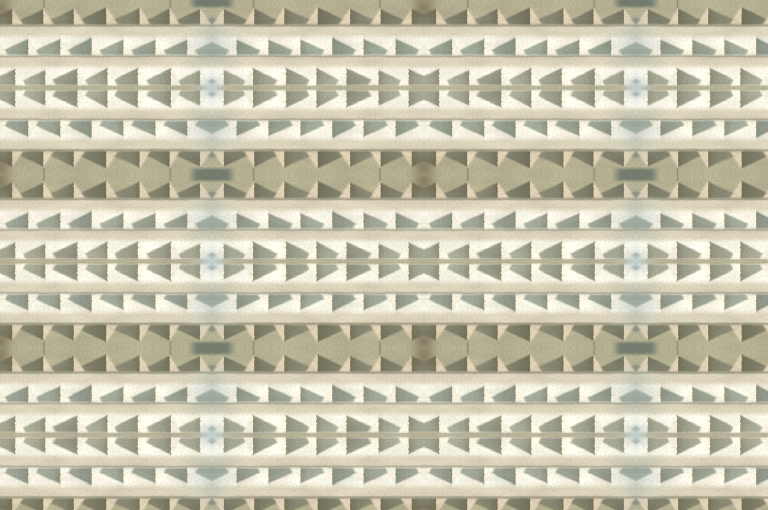
Give the GLSL for this pattern, as a Shadertoy shader.

```glsl
// Rows of lit wedge-shaped studs between cream ridges, mirrored in both axes.
// The canvas folds into one half tile holding three stud rows; each stud is a
// pale facet beside a long tapering shadow, worn by hash and gradient noise.

const float HALF_TILES_HIGH = 5.876;       // folded half tiles per canvas height
const float HALF_WIDTH = 2.442;            // half tile width, its height being 1
const vec2  FOLD_ORIGIN = vec2(2.442, 5.864);
const float PITCH = 0.362;                 // distance between studs
const float ROW_STEP = 0.35;
const float BASE = 0.27;                   // foot of the studs within a row
const float STUD_HEIGHT = 0.19;
const float FACET_WIDTH = 0.32;            // as a share of the pitch

const vec3 KHAKI = vec3(0.71, 0.69, 0.57);
const vec3 CREAM = vec3(0.86, 0.83, 0.73);
const vec3 WHITE = vec3(1.00, 0.99, 0.94);
const vec3 BROWN = vec3(0.40, 0.36, 0.27);
const vec3 SLATE = vec3(0.42, 0.46, 0.41);
const vec3 SKY   = vec3(0.78, 0.84, 0.85);

float hash(vec2 p) {
    vec3 q = fract(p.xyx * vec3(0.1031, 0.1030, 0.0973));
    q += dot(q, q.yzx + 33.33);
    return fract((q.x + q.y) * q.z);
}

float gradientDot(vec2 cell, vec2 offset) {
    float angle = 6.2832 * hash(cell + 17.0);
    return dot(vec2(cos(angle), sin(angle)), offset);
}

float gradientNoise(vec2 p) {
    vec2 i = floor(p), f = fract(p);
    vec2 w = f * f * f * (f * (f * 6.0 - 15.0) + 10.0);
    vec2 e = vec2(1, 0);
    return mix(mix(gradientDot(i, f), gradientDot(i + e, f - e), w.x),
               mix(gradientDot(i + e.yx, f - e.yx), gradientDot(i + 1.0, f - 1.0), w.x), w.y);
}

// Mirrored repeat: distance from the nearest even fold line
float fold(float x, float halfPeriod) {
    return abs(mod(x + halfPeriod, 2.0 * halfPeriod) - halfPeriod);
}

float below(float x, float limit, float softness) {
    return 1.0 - smoothstep(limit - softness, limit + softness, x);
}

float spot(vec2 p, vec2 radius) {
    vec2 q = p / radius;
    return exp(-dot(q, q));
}

float studScale(float id, float row) {
    return 0.92 + 0.16 * hash(vec2(id + 9.0, row + 3.0));
}

// Khaki trough, cream ridges and bright plates
vec3 ground(vec2 p, float row, float t, float glow) {
    vec3 color = mix(KHAKI, CREAM, smoothstep(0.25, 0.31, p.y));
    float plate = smoothstep(0.02, 0.10, t) * below(t, 0.275, 0.02);
    color = mix(color, WHITE, plate * glow * step(0.5, row));
    float crease = exp(-pow((t - 0.285) / 0.013, 2.0));
    color *= 1.0 - 0.20 * crease;
    return mix(color, KHAKI, 0.75 * smoothstep(0.96, 0.99, p.y));
}

// Shadow wedge and lit facet of the studs in one row
vec3 studs(vec2 p, float pixel) {
    float row = min(floor(p.y / ROW_STEP), 2.0);
    float t = p.y - row * ROW_STEP;
    float h = (BASE - t) / STUD_HEIGHT;
    float s = p.x / PITCH - (row == 1.0 ? 0.82 : 0.30);
    s += 0.12 * gradientNoise(vec2(s * 0.6, row + 4.5));
    s += 0.03 * gradientNoise(vec2(p.y * 34.0, row));

    float id = floor(s), a = s - id;
    float edgeId = id + step(0.5, a), b = s - edgeId;
    float soft = 1.2 * pixel / STUD_HEIGHT + 0.025;
    float side = 1.3 * pixel / PITCH;
    float foot = smoothstep(-soft, soft, h);
    float tone = hash(vec2(id + 20.0, row));

    float across = mix(1.0, a, smoothstep(0.0, side, a));
    float glow = mix(row == 1.0 ? 0.40 : 0.72, 1.0, across) + 0.30 * gradientNoise(p * 4.0);
    vec3 color = ground(p, row, t, clamp(glow, 0.0, 1.0));

    // Shadow: warm by the stud, paler along the tail
    vec3 shade = row == 0.0 ? vec3(0.45, 0.45, 0.37)
               : row == 1.0 ? vec3(0.56, 0.59, 0.53) : vec3(0.56, 0.57, 0.49);
    shade = mix(shade, BROWN, (row == 0.0 ? 0.6 : 0.35) * tone * below(a, 0.14, 0.16));
    shade += 0.10 * a + 0.07 * (tone - 0.5);
    float wedge = below(h, studScale(id, row) * (1.0 - 0.9 * a), soft) * foot;
    color = mix(color, shade, 0.95 * wedge);

    // Facet rises to the vertical edge of the stud
    float top = studScale(edgeId, row) * (1.0 + min(b, 0.0) / FACET_WIDTH);
    float facet = below(h, top, soft * 2.0) * foot * (1.0 - smoothstep(0.0, side, b));
    vec3 lit = row == 0.0 ? vec3(0.88, 0.82, 0.71) : vec3(0.98, 0.96, 0.88);
    color = mix(color, lit, facet);

    // Fine seams above some studs of the dark row
    float seam = below(abs(b), 0.015, side) * step(0.45, hash(vec2(edgeId + 5.0, 8.0)));
    return color * (1.0 - 0.28 * seam * step(row, 0.5) * step(1.0, h));
}

void mainImage(out vec4 fragColor, in vec2 fragCoord) {
    float pixel = HALF_TILES_HIGH / iResolution.y;
    vec2 q = fragCoord * pixel - FOLD_ORIGIN;
    vec2 p = vec2(fold(q.x, HALF_WIDTH), fold(q.y, 1.0));
    p.y = clamp(p.y + 0.008 * gradientNoise(p * 5.0), 0.0, 1.0);
    vec3 color = studs(p, pixel);

    // Cool stains on the first axis, a dark knot on the other
    color = mix(color, vec3(0.64, 0.70, 0.68), 0.45 * spot(p - vec2(0.0, 0.5), vec2(0.22, 0.30)));
    color = mix(color, SLATE, 0.9 * below(p.x, 0.23, 0.07) * below(p.y, 0.07, 0.03));
    color = mix(color, SKY, 0.85 * spot(p - vec2(0.0, 0.98), vec2(0.12, 0.10)));
    color = mix(color, BROWN, 0.6 * spot(p - vec2(HALF_WIDTH, 0.08), vec2(0.13, 0.12)));

    // Blotches and grain
    color *= 1.0 + 0.07 * gradientNoise(p * vec2(3.0, 7.0)) + 0.06 * gradientNoise(p * 38.0);
    fragColor = vec4(clamp(color, 0.0, 1.0), 1.0);
}
```
